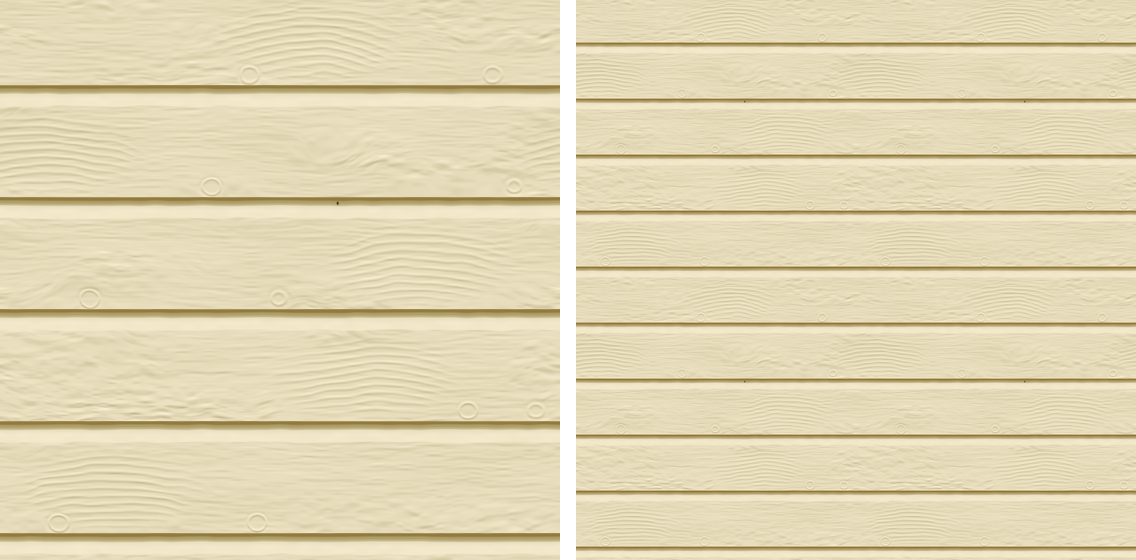
Left, the tile; right, the same tile 2 across and 2 down.
Write a WebGL 1 fragment shader that draws this texture.

```glsl
precision highp float;
// Cream painted wood siding: five horizontal boards, each with a dark groove,
// a smooth pale bevel and an embossed grain face. The grain is a wrapping
// height field of noise, arched figures and knots, lit from above.

uniform vec2 u_resolution;

const float BOARDS = 5.0;
const float GROOVE_START = 0.768;  // first groove below the top, in boards
const float GROOVE_END = 0.068;    // the next four are in boards below a groove
const float BEVEL_END = 0.182;
const float KNOT_LINE = 0.90;
const float ARCH_LINE = 0.60;
const float ARCH_COUNT = 72.0;     // arch ridges per canvas height
const float RELIEF_STEP = 0.002;
const float RELIEF_GAIN = 3.6;
const vec2 SPECK = vec2(0.603, 0.637);
const float SPECK_RADIUS = 0.002;

const vec3 FACE = vec3(0.90, 0.86, 0.73);
const vec3 LIGHT = vec3(0.95, 0.91, 0.79);
const vec3 SHADE = vec3(0.84, 0.79, 0.65);
const vec3 CREASE = vec3(0.76, 0.71, 0.55);
const vec3 OCHRE = vec3(0.69, 0.62, 0.40);
const vec3 GROOVE = vec3(0.57, 0.48, 0.24);
const vec3 SOOT = vec3(0.20, 0.16, 0.08);

float hash(vec2 c) {
  return fract(sin(dot(c, vec2(127.1, 311.7))) * 43758.5);
}

// Value noise with a whole number of cells per canvas, so it wraps.
float noise(vec2 p, vec2 cells) {
  vec2 q = p * cells;
  vec2 f = fract(q);
  vec2 a = floor(mod(floor(q) + 0.5, cells));
  vec2 b = floor(mod(floor(q) + 1.5, cells));
  vec2 seed = cells * 0.37;
  f = f * f * (3.0 - 2.0 * f);
  return mix(mix(hash(a + seed), hash(vec2(b.x, a.y) + seed), f.x),
             mix(hash(vec2(a.x, b.y) + seed), hash(b + seed), f.x), f.y);
}

// x: board number, y: position down the board from its groove
vec2 boardAt(float y) {
  float row = (1.0 - y) * BOARDS - GROOVE_START;
  return vec2(floor(mod(floor(row) + 0.5, BOARDS)), fract(row));
}

float wrappedOffset(float x, float centre) {
  return fract(x - centre + 0.5) - 0.5;
}

float grainHeight(vec2 p) {
  vec2 board = boardAt(p.y);
  float v = board.y;

  // Bend the grain, then blend fine fibres with coarse torn ridges
  float bend = noise(p, vec2(7.0, 10.0)) - 0.5;
  float ripple = noise(p, vec2(24.0, 30.0)) - 0.5;
  vec2 fibre = p + vec2(0.0, 0.010 * bend + 0.003 * ripple);
  vec2 torn = p + vec2(0.0, 0.055 * bend + 0.010 * ripple);
  float rough = smoothstep(0.38, 0.68,
      noise(p, vec2(5.0, 15.0)) + 0.4 * (v - 0.6));
  float fine = 0.38 * noise(fibre, vec2(18.0, 170.0))
             + 0.24 * noise(fibre, vec2(40.0, 250.0));
  float coarse = 1.05 * noise(torn, vec2(38.0, 96.0))
               + 0.35 * noise(torn, vec2(70.0, 190.0));
  float height = mix(fine, coarse, rough);

  // One patch of long arched ridges on each board
  float dx = wrappedOffset(p.x, hash(vec2(board.x, 3.0)));
  float dy = (v - ARCH_LINE) / BOARDS;
  float patchMask = 1.0 - smoothstep(0.55, 1.0, length(vec2(dx / 0.19, dy / 0.085)));
  float arc = dy - 0.9 * dx * dx + 0.016 * bend + 0.007 * ripple;
  float ridge = 0.5 + 0.5 * sin(6.28318 * ARCH_COUNT * arc);
  height = mix(height, 0.42 * ridge * ridge + 0.7 * fine, patchMask);

  // Two small knots near the lower edge, ringed like arches
  for (int k = 0; k < 2; k++) {
    float centre = hash(vec2(board.x, 11.0 + float(k)));
    vec2 q = vec2(wrappedOffset(p.x, centre), (v - KNOT_LINE) / BOARDS);
    float d = length(q / vec2(0.020, 0.018)) + 0.5 * ripple;
    float rim = exp(-40.0 * (d - 0.72) * (d - 0.72));
    height = mix(height, 0.6 * rim + 0.4 * fine, 1.0 - smoothstep(0.8, 1.3, d));
  }
  return height;
}

void main() {
  vec2 p = gl_FragCoord.xy / u_resolution;
  float v = boardAt(p.y).y;
  float soft = max(BOARDS / u_resolution.y, 0.006);

  // Grain face, lit from above
  float relief = RELIEF_GAIN * (grainHeight(p - vec2(0.0, 0.5 * RELIEF_STEP))
                              - grainHeight(p + vec2(0.0, 0.5 * RELIEF_STEP)));
  relief += 0.35 * (noise(p, vec2(6.0, 20.0)) - 0.5);
  vec3 face = mix(FACE, LIGHT, clamp(relief, 0.0, 1.3));
  face = mix(face, SHADE, clamp(-1.3 * relief, 0.0, 1.0));
  face = mix(face, CREASE, smoothstep(0.75, 1.7, -relief));

  // Smooth bevel with a slightly uneven lower lip
  float lip = BEVEL_END + 0.018 * (noise(p, vec2(28.0, 10.0)) - 0.5);
  float bevelTone = smoothstep(GROOVE_END, 0.12, v);
  vec3 bevel = mix(mix(FACE, LIGHT, 0.35), LIGHT, bevelTone);
  bevel += 0.018 * (noise(p, vec2(48.0, 120.0)) - 0.5);
  vec3 color = mix(bevel, face, smoothstep(lip - soft, lip + soft, v));

  // Groove fades from its dark upper line to the bevel
  float wear = 0.008 * (noise(p, vec2(36.0, 5.0)) - 0.5);
  vec3 groove = mix(GROOVE, OCHRE, smoothstep(0.014, 0.034, v + wear));
  groove = mix(groove, CREASE, smoothstep(0.040, 0.062, v + wear));
  color = mix(groove, color, smoothstep(GROOVE_END - soft, GROOVE_END + soft, v + wear));
  color = mix(color, GROOVE, smoothstep(1.0 - 1.5 * soft, 1.0, v));

  // A single fleck of dirt in one groove
  float fleck = length((p - SPECK) * vec2(1.2, 0.8));
  float edge = 1.0 / u_resolution.y;
  color = mix(color, SOOT, 1.0 - smoothstep(SPECK_RADIUS - edge, SPECK_RADIUS + edge, fleck));
  gl_FragColor = vec4(color, 1.0);
}
```
